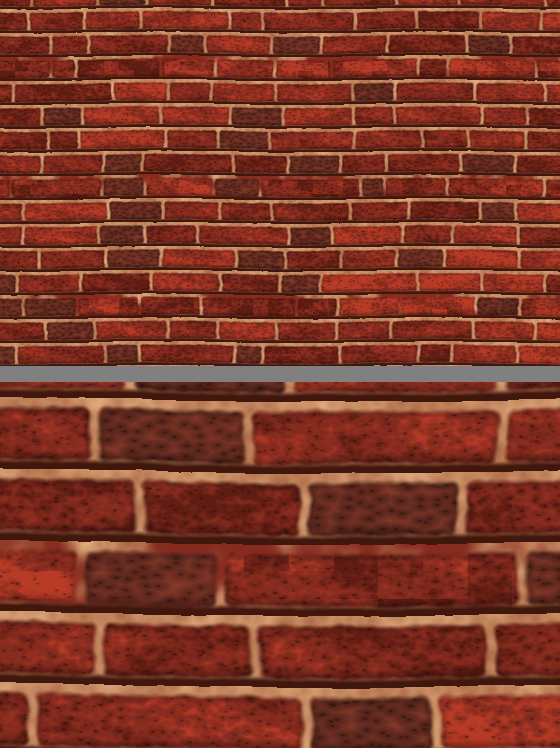
Top: the whole. Bottom: its middle third, enlarged.
This texture is drawn by a WebGL 2 fragment shader. Its source:

```glsl
#version 300 es
precision highp float;
// Weathered red brick wall with uneven joints, pale mortar and shadowed ledges.

uniform vec2 u_resolution;
out vec4 fragColor;

const float ROWS = 15.36;        // courses over the canvas height
const float JOINT_PITCH = 2.6;   // mean brick length, in courses
const float JOINT_JITTER = 0.66;
const vec3 DARK_RED = vec3(0.37, 0.11, 0.07);
const vec3 MID_RED = vec3(0.53, 0.17, 0.12);
const vec3 BRIGHT_RED = vec3(0.72, 0.23, 0.15);
const vec3 BURNT = vec3(0.33, 0.16, 0.12);
const vec3 SHADOW = vec3(0.25, 0.09, 0.05);
const vec3 TAN = vec3(0.62, 0.35, 0.22);
const vec3 CREAM = vec3(0.88, 0.67, 0.49);

float hash(vec2 p) {
  vec3 q = fract(vec3(p.xyx) * 0.1031);
  q += dot(q, q.yzx + 33.33);
  return fract((q.x + q.y) * q.z);
}

// Cellular noise: distance to the nearest scattered point.
float cellular(vec2 p) {
  vec2 cell = floor(p);
  float nearest = 2.0;
  for (int y = -1; y <= 1; y++) {
    for (int x = -1; x <= 1; x++) {
      vec2 c = cell + vec2(x, y);
      vec2 point = c + vec2(hash(c), hash(c + 71.3));
      nearest = min(nearest, length(point - p));
    }
  }
  return nearest;
}

// Layered sines, roughly -1 to 1.
float waves(vec2 p) {
  float sum = 0.0, gain = 0.5;
  for (int i = 0; i < 4; i++) {
    sum += gain * sin(p.x + 1.7 * sin(p.y)) * cos(p.y - 0.8 * sin(p.x));
    p = mat2(1.5, 1.1, -1.1, 1.5) * p + 2.3;
    gain *= 0.6;
  }
  return sum;
}

float roundedBox(vec2 p, vec2 halfSize, float radius) {
  vec2 q = abs(p) - halfSize + radius;
  return length(max(q, 0.0)) + min(max(q.x, q.y), 0.0) - radius;
}

// Left and right joints that enclose x in one course.
vec2 brickSpan(float x, float row) {
  float base = floor(x / JOINT_PITCH);
  vec2 span = vec2(-1e3, 1e3);
  for (int k = -1; k <= 2; k++) {
    float index = base + float(k);
    float shift = JOINT_JITTER * (hash(vec2(index + 40.0, row * 3.7 + 9.0)) - 0.5);
    float joint = (index + 0.5 + shift) * JOINT_PITCH;
    if (joint <= x) span.x = max(span.x, joint);
    else span.y = min(span.y, joint);
  }
  return span;
}

vec3 brickColor(vec2 p, float seed, float isBurnt, float worn) {
  float blotch = waves(p * vec2(1.7, 3.1) + seed * 30.0);
  float pits = cellular(p * vec2(4.0, 7.0));
  float grain = cellular(p * vec2(9.0, 13.0) + 17.0);
  float block = hash(floor(p * vec2(1.6, 2.5)) + 5.0) - 0.5;
  float tone = 0.20 + 0.60 * seed + 0.38 * blotch + 0.45 * (pits - 0.45)
             + 0.35 * (grain - 0.45) + 0.5 * worn * block;
  vec3 color = mix(DARK_RED, MID_RED, smoothstep(0.0, 0.5, tone));
  color = mix(color, BRIGHT_RED, smoothstep(0.45, 0.95, tone));
  color = mix(color, BURNT * (0.7 + 0.7 * pits), 0.75 * isBurnt);
  return color * mix(0.7, 1.0, smoothstep(0.02, 0.16, pits));
}

vec3 mortarColor(vec2 p, float height, float worn) {
  float light = 0.58 + 0.4 * waves(p * vec2(2.1, 1.3)) + 0.4 * (cellular(p * 5.0) - 0.45);
  vec3 color = mix(TAN, CREAM, clamp(light, 0.0, 1.0));
  color = mix(color, MID_RED, worn * smoothstep(0.1, 0.6, waves(p * 0.9 + 4.0) + 0.35));
  return mix(SHADOW, color, smoothstep(0.07, 0.17, height));
}

void main() {
  vec2 p = gl_FragCoord.xy / u_resolution.y * ROWS;
  float soft = max(0.05, 1.2 * ROWS / u_resolution.y);

  // Courses sag slightly and their edges are rough.
  vec2 wall = p;
  wall.y += 0.04 * sin(p.x * 0.55 + 1.0) + 0.025 * waves(p * vec2(1.9, 0.6));
  wall.x += 0.06 * waves(p * vec2(0.7, 2.6));
  float row = floor(wall.y);
  float height = wall.y - row;
  float worn = step(abs(mod(row, 5.0) - 2.0), 0.5);

  // One brick between its two joints.
  vec2 span = brickSpan(wall.x, row);
  float seed = hash(vec2(floor(span.x * 50.0) + 300.0, row + 13.0));
  float brickLength = span.y - span.x;
  float isBurnt = step(brickLength, 2.3) * step(0.45, seed);
  vec2 center = vec2(0.5 * (span.x + span.y), 0.49);
  vec2 halfSize = vec2(0.5 * brickLength - 0.065, 0.37);
  float edge = roundedBox(vec2(wall.x, height) - center, halfSize, 0.09);
  edge += 0.035 * (cellular(p * 4.5 + 8.0) - 0.45);

  // Brick face, darker toward its rim and lower ledge.
  vec3 face = brickColor(p, seed, isBurnt, worn);
  face *= mix(0.8, 1.0, smoothstep(0.0, 0.13, -edge));
  face *= mix(0.82, 1.0, smoothstep(0.12, 0.32, height));
  vec3 color = mix(face, mortarColor(p, height, worn), smoothstep(-soft, soft, edge));
  fragColor = vec4(color, 1.0);
}
```
